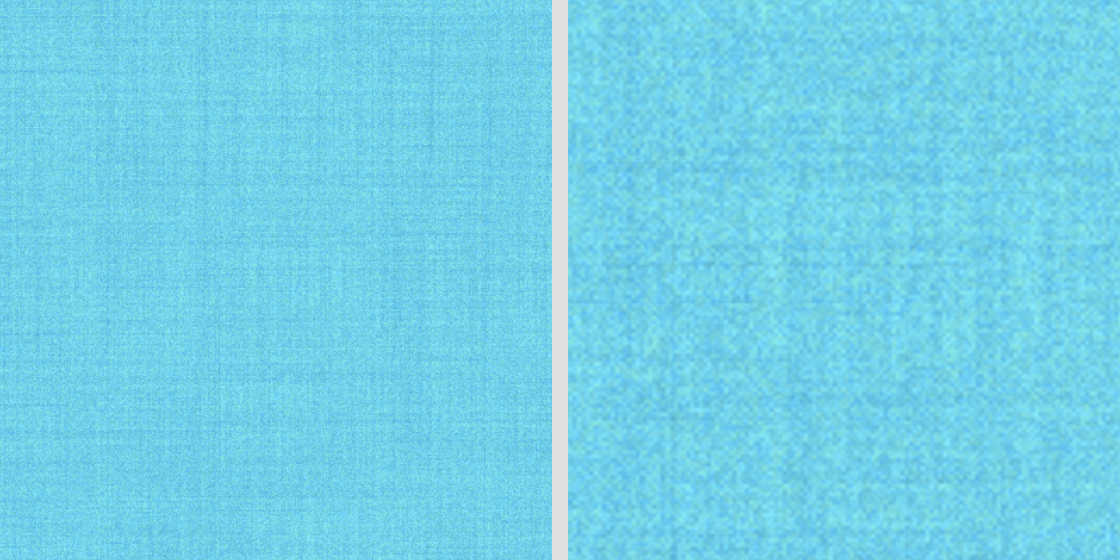
Left: the whole. Right: its middle third, enlarged.
A WebGL 2 fragment shader for this texture:

```glsl
#version 300 es
precision highp float;
// Sky-blue woven linen with fine grain and irregular crossing threads.

uniform vec2 u_resolution;
out vec4 fragColor;

const float TAU = 6.2831853;

// Integer hash of a lattice cell, from -1 to 1.
float hash(vec2 cell, uint seed) {
    uvec2 q = uvec2(ivec2(cell));
    uint h = q.x * 1597334677u ^ q.y * 3812015801u ^ seed * 2798796415u;
    h = (h ^ (h >> 16)) * 2146121005u;
    h = (h ^ (h >> 15)) * 2221713035u;
    h ^= h >> 16;
    return float(h >> 8) / 8388608.0 - 1.0;
}

// Smooth value noise, from -1 to 1.
float noise(vec2 p, uint seed) {
    vec2 cell = floor(p);
    vec2 f = fract(p);
    f = f * f * (3.0 - 2.0 * f);
    float low = mix(hash(cell, seed), hash(cell + vec2(1, 0), seed), f.x);
    float high = mix(hash(cell + vec2(0, 1), seed), hash(cell + vec2(1, 1), seed), f.x);
    return mix(low, high, f.y);
}

// Threads running along y: fine yarns, faint bands and sparse dark slubs.
float threads(vec2 p, uint seed) {
    float yarn = 0.68 * noise(p * vec2(260.0, 4.0), seed);
    float band = 0.2 * noise(p * vec2(80.0, 2.0), seed + 1u);
    float slub = smoothstep(0.55, 1.0, noise(p * vec2(230.0, 2.5), seed + 2u));
    return yarn + band - 0.9 * slub;
}

void main() {
    vec2 p = gl_FragCoord.xy / u_resolution.y;

    // Speckled fibres over a faint, regular weave.
    float grain = 1.7 * noise(p * 400.0, 1u) + 0.8 * noise(p * 260.0, 2u);
    vec2 wave = sin(p * TAU * 172.0);
    float weave = 0.45 * wave.x * wave.y;

    // Warp, weft and slight uneven dye.
    float cloth = threads(p, 10u) + threads(p.yx, 20u);
    float dye = 0.1 * noise(p * 5.0, 30u);
    float tone = grain + weave + cloth + dye + 0.16;

    // Fine hue drift between cyan and blue.
    float hue = 2.2 * noise(p * 350.0, 40u) + 0.5 * noise(p * 170.0, 41u);

    vec3 color = vec3(0.444, 0.815, 0.909);
    color += tone * vec3(0.030, 0.033, 0.011);
    color += hue * vec3(-0.006, 0.001, 0.023);
    fragColor = vec4(clamp(color, 0.0, 1.0), 1.0);
}
```
